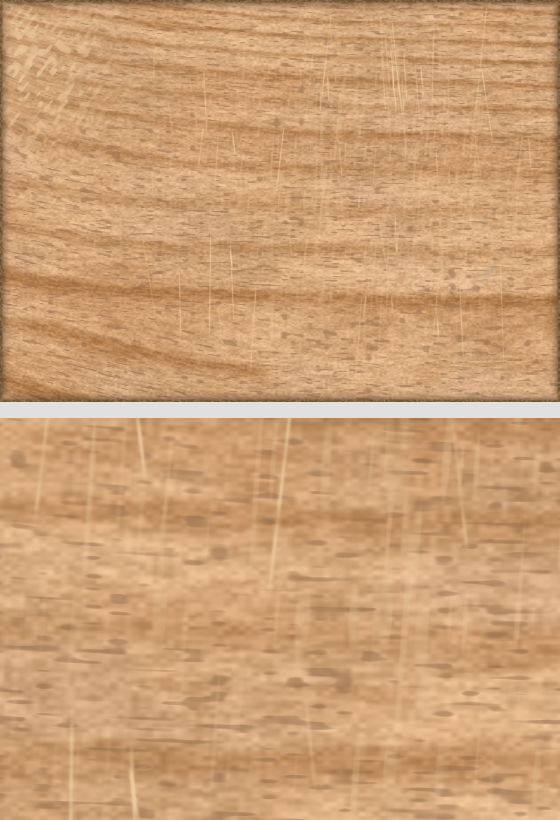
Top, the full canvas; bottom, a detail of the centre.
This texture is drawn by a WebGL 2 fragment shader. Its source:

```glsl
#version 300 es
precision highp float;
// Worn softwood board: bent growth rings with short dark pores and fine fibres,
// overlaid with pale knife scratches, chipped areas and a soft burnt border.
// Lengths are in canvas heights, with y running down from the top edge.
uniform vec2 u_resolution;
out vec4 fragColor;

float hash(vec2 p) {
  vec3 q = fract(vec3(p.xyx) * 0.1031);
  q += dot(q, q.yzx + 33.33);
  return fract((q.x + q.y) * q.z);
}

float noise(vec2 p) {
  vec2 i = floor(p), f = fract(p);
  f = f * f * (3.0 - 2.0 * f);
  return mix(mix(hash(i), hash(i + vec2(1, 0)), f.x),
             mix(hash(i + vec2(0, 1)), hash(i + vec2(1, 1)), f.x), f.y);
}

float fbm(vec2 p) {
  return 0.5 * noise(p) + 0.3 * noise(p * 2.1 + 7.3) + 0.2 * noise(p * 4.3 + 19.1);
}

// Soft elliptical mask, 1 at the centre
float blob(vec2 p, vec2 centre, vec2 radius) {
  vec2 d = (p - centre) / radius;
  return exp(-dot(d, d));
}

// Height of a point after straightening the sagging grain
float straighten(vec2 p) {
  float sag = mix(0.13, 0.075, smoothstep(0.25, 0.5, p.y));
  sag += 0.025 * smoothstep(0.7, 0.8, p.y);
  float y = p.y + sag * exp(-2.4 * p.x);
  y -= 0.05 * smoothstep(0.0, 0.65, p.x) * smoothstep(0.76, 0.9, p.y);
  return y + 0.012 * (noise(p * vec2(3.5, 6.0)) - 0.5);
}

// Dark late wood: steep upper side, longer fade below
float lateWood(vec2 p, float grainY) {
  float ring = 7.7 * log(1.0 + 4.22 * max(grainY, 0.0));
  float id = floor(ring + 0.5);
  float d = ring - id + 0.10 * (noise(vec2(p.x * 9.0, grainY * 40.0)) - 0.5);
  float side = d < 0.0 ? 0.10 : 0.19;
  float strength = 0.55 + 0.4 * hash(vec2(id, 3.0)) + 0.25 * step(10.5, id);
  strength *= 0.7 + 0.6 * noise(vec2(p.x * 4.0, id * 5.0));
  if (id > 11.5) strength *= 1.0 - smoothstep(0.6, 0.68, p.x);
  return strength * exp(-d * d / (side * side));
}

// Pale, nearly upright cuts; the first ones form a tight bundle
float scratches(vec2 p) {
  float total = 0.0;
  for (int i = 0; i < 64; i++) {
    float n = float(i);
    vec4 r = vec4(hash(vec2(n, 1.7)), hash(vec2(n, 5.1)), hash(vec2(n, 9.4)), hash(vec2(n, 13.8)));
    bool bundle = i < 16;
    vec2 centre = bundle ? vec2(0.95 + 0.1 * r.x, 0.08 + 0.25 * r.y)
                         : vec2(0.36 + 0.98 * r.x, 0.12 + 0.72 * r.y);
    float halfLength = bundle ? 0.04 + 0.08 * r.z : 0.03 + 0.14 * r.z * r.z;
    float lean = bundle ? 0.05 + 0.06 * r.w : mix(-0.13, 0.17, r.w);
    vec2 d = p - centre;
    float across = (d.x - lean * d.y) / 0.0019;
    float along = 1.0 - smoothstep(0.7, 1.0, abs(d.y) / halfLength);
    float broken = 0.35 + 0.9 * noise(vec2(n * 3.7, p.y * 55.0));
    total += (0.2 + 0.5 * fract(r.x * 17.0)) * along * broken * exp(-across * across);
  }
  return min(total, 0.85);
}

void main() {
  vec2 p = vec2(gl_FragCoord.x, u_resolution.y - gl_FragCoord.y) / u_resolution.y;
  vec2 size = vec2(u_resolution.x / u_resolution.y, 1.0);
  float grainY = straighten(p);
  vec2 grain = vec2(p.x, grainY);

  // Early wood, broad tone changes and rings
  float tone = fbm(grain * vec2(3.0, 13.0));
  vec3 color = mix(vec3(0.80, 0.605, 0.425), vec3(0.875, 0.70, 0.53), smoothstep(0.25, 0.75, tone));
  color = mix(color, vec3(0.79, 0.64, 0.50), 0.35 * smoothstep(0.4, 0.75, fbm(p * 5.0 + 31.0)));
  color = mix(color, vec3(0.67, 0.455, 0.26), 0.75 * min(lateWood(p, grainY), 1.0));

  // Fibres, pores and fine grit
  color += 0.11 * (noise(grain * vec2(38.0, 190.0)) - 0.5);
  color += 0.10 * (noise(p * vec2(170.0, 260.0)) - 0.5);
  float pores = smoothstep(0.68, 0.92, noise(grain * vec2(48.0, 215.0) + 61.0));
  color = mix(color, vec3(0.57, 0.42, 0.30), 0.5 * pores);

  // Scuffed zones: slanted chips at upper left, crumbs at lower right
  float worn = blob(p, vec2(0.08, 0.18), vec2(0.2, 0.2));
  vec2 slanted = vec2(p.x + 0.75 * p.y, p.y - 0.75 * p.x);
  float chips = smoothstep(0.52, 0.78, noise(slanted * vec2(85.0, 38.0)));
  color = mix(color, vec3(0.83, 0.68, 0.52), 0.3 * worn);
  color = mix(color, vec3(0.93, 0.80, 0.63), 0.7 * worn * chips);
  float crumbZone = blob(p, vec2(1.07, 0.71), vec2(0.15, 0.022));
  float crumbs = smoothstep(0.5, 0.75, noise(p * vec2(110.0, 130.0)));
  color = mix(color, vec3(0.92, 0.80, 0.62), 0.75 * crumbZone * crumbs);
  float smudge = blob(vec2(p.x + p.y, p.y - p.x), vec2(1.89, -0.54), vec2(0.012, 0.03));
  color = mix(color, vec3(0.67, 0.63, 0.54), 0.6 * smudge);

  // Knife marks, with faint upright scuffing around them
  float scuff = smoothstep(0.62, 0.9, noise(p * vec2(160.0, 16.0) + vec2(p.y * 12.0, 0.0)));
  scuff *= blob(p, vec2(0.92, 0.45), vec2(0.45, 0.4));
  color = mix(color, vec3(0.92, 0.79, 0.62), 0.3 * scuff);
  color = mix(color, vec3(0.94, 0.81, 0.63), scratches(p));

  // Shaded border with a speckled outer rim
  vec2 inset = min(p, size - p);
  float edge = min(inset.x, inset.y);
  color *= mix(vec3(1.0), vec3(0.67, 0.66, 0.65), exp(-edge * edge / 0.00022));
  float speckle = noise(p * 210.0);
  vec3 rim = mix(vec3(0.38, 0.28, 0.16), vec3(0.60, 0.47, 0.32), speckle);
  color = mix(rim, color, smoothstep(0.002, 0.009, edge));
  fragColor = vec4(clamp(color, 0.0, 1.0), 1.0);
}
```
